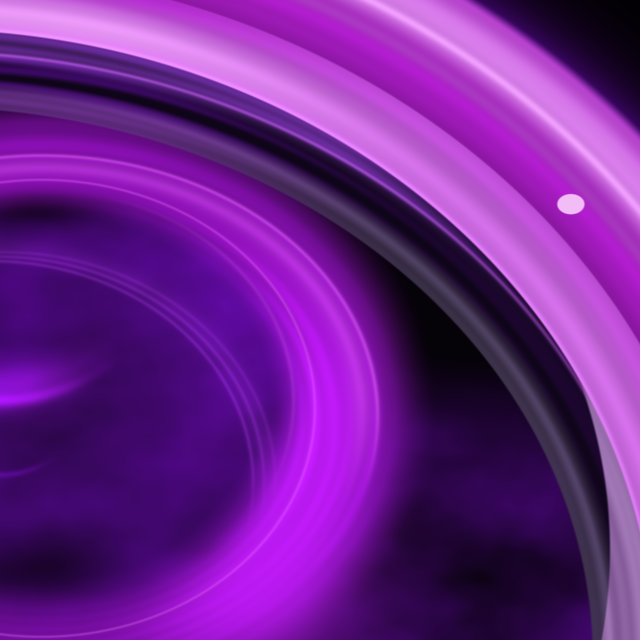
A WebGL 1 fragment shader for this background:

```glsl
precision highp float;
uniform vec2 u_resolution;

#define INK vec3(0.06, 0.02, 0.10)
#define PLUM vec3(0.32, 0.03, 0.54)
#define MAGENTA vec3(0.61, 0.10, 0.71)
#define NEON vec3(0.74, 0.10, 0.96)
#define ORCHID vec3(0.75, 0.36, 0.84)
#define PALE vec3(0.93, 0.62, 0.98)
#define SMOKE vec3(0.30, 0.25, 0.37)
#define ARC_CENTER vec2(-0.117, -0.029)
#define RING_CENTER vec2(0.065, 0.362)
#define CLOUD_SCALE 4.5
#define EDGE 0.002

vec2 gradient(vec2 cell) {
  float angle = 6.2832 * fract(sin(dot(cell, vec2(127.1, 311.7))) * 4375.85);
  return vec2(cos(angle), sin(angle));
}

float gradientNoise(vec2 p) {
  vec2 i = floor(p), f = fract(p);
  vec2 u = f * f * f * (f * (f * 6.0 - 15.0) + 10.0);
  vec2 e = vec2(0.0, 1.0);
  float low = mix(dot(gradient(i), f), dot(gradient(i + e.yx), f - e.yx), u.x);
  float high = mix(dot(gradient(i + e), f - e), dot(gradient(i + 1.0), f - 1.0), u.x);
  return mix(low, high, u.y);
}

float clouds(vec2 p) {
  float sum = 0.0, amplitude = 1.0;
  for (int i = 0; i < 4; i++) {
    sum += amplitude * gradientNoise(p);
    p = p * 2.03 + 7.3;
    amplitude *= 0.45;
  }
  return sum;
}

float ellipse(vec2 p, vec2 center, vec2 axes) {
  return length((p - center) / axes);
}

float stroke(float d, float width) {
  return exp(-d * d / (width * width));
}

float above(float d) {
  return smoothstep(-EDGE, EDGE, d);
}

vec3 backdrop(vec2 p, float ring) {
  float mist = clouds(p * vec2(0.8, 1.2) * CLOUD_SCALE);
  vec3 inside = mix(INK, PLUM, clamp(0.75 + 0.55 * mist, 0.0, 1.0));
  inside *= 1.0 - 0.7 * stroke(ellipse(p, vec2(0.05, 0.68), vec2(0.11, 0.035)), 1.0);
  inside *= 1.0 - 0.55 * stroke(ellipse(p, vec2(0.06, 0.11), vec2(0.12, 0.06)), 1.0);
  inside += PLUM * 0.3 * stroke(ellipse(p, vec2(0.34, 0.52), vec2(0.13, 0.15)), 1.0);
  float haze = 1.0 - smoothstep(0.24, 0.46, p.y);
  vec3 outside = mix(INK * 0.3, PLUM, haze * clamp(0.5 + 0.6 * mist, 0.0, 1.0));
  return mix(inside, outside, smoothstep(1.0, 1.35, ring));
}

// Faint arcs and wisps inside the ring
vec3 innerWisps(vec2 p) {
  float r = ellipse(p, vec2(-0.013, 0.245), vec2(0.417, 0.354));
  float arcs = 0.4 * stroke(r - 1.03, 0.05);
  for (int i = 0; i < 3; i++) {
    float k = float(i);
    arcs += stroke(r - 0.98 - 0.05 * k * (0.4 + p.x), 0.008) * (0.7 - 0.15 * k);
  }
  vec3 light = ORCHID * arcs * 0.22 * smoothstep(0.14, 0.3, p.y);
  float curve = p.y - 0.373 - 1.9 * p.x * p.x;
  float fade = 1.0 - smoothstep(0.03, 0.2, p.x);
  light += NEON * fade * (0.3 * stroke(curve, 0.010) + 0.35 * stroke(curve - 0.02, 0.035));
  float lower = p.y - 0.258 - 3.5 * p.x * p.x;
  return light + PLUM * 0.35 * stroke(lower, 0.005) * (1.0 - smoothstep(0.02, 0.1, p.x));
}

// Glowing ring with fine threads
vec3 glowRing(vec3 color, vec2 p, float ring) {
  float outer = ellipse(p, vec2(0.065, 0.349), vec2(0.525, 0.408));
  float right = smoothstep(0.1, 0.45, p.x);
  float upper = smoothstep(0.2, 0.4, p.y);
  float inset = mix(0.74, 0.83, upper);
  float body = smoothstep(inset, 1.02, ring) * (1.0 - smoothstep(1.10, 1.46, ring));
  body *= 1.0 - 0.3 * (1.0 - right) * (1.0 - upper);
  float heat = right * (1.0 - smoothstep(0.35, 0.75, p.y));
  color = mix(color, mix(vec3(0.54, 0.06, 0.70), NEON, heat), body);
  float grain = gradientNoise(vec2(outer * 28.0, p.y * 1.5));
  color *= 1.0 + 0.25 * grain * body;
  float pool = stroke(ellipse(p, vec2(0.41, 0.11), vec2(0.14, 0.17)), 1.0);
  color = mix(color, NEON, 0.75 * pool * smoothstep(0.85, 1.05, ring));
  float threads = 0.5 * stroke(outer - 1.0, 0.007) + 0.35 * stroke(outer - 0.955, 0.03);
  threads = threads * upper + 0.4 * stroke(ring - 1.0, 0.006);
  threads += 0.2 * stroke(ring - 0.925 - 0.1 * (p.y - 0.4), 0.008) * upper * right;
  return mix(color, vec3(0.86, 0.38, 0.95), threads);
}

// Dark smoky bands under the bright arc
vec3 smokyBands(vec3 color, float r, vec2 p) {
  float left = 1.0 - smoothstep(0.15, 0.7, p.x);
  float grain = gradientNoise(vec2(r * 75.0, p.x * 1.5));
  vec3 smoke = mix(SMOKE, vec3(0.42, 0.20, 0.56), left) * (1.0 + 0.4 * grain);
  smoke *= 0.8 + 0.2 * smoothstep(0.862, 0.885, r);
  color = mix(color, smoke, 0.9 * above(r - 0.862));
  vec3 dark = INK + (0.15 + 0.45 * left) * PLUM * smoothstep(-0.4, 0.4, grain);
  color = mix(color, dark, smoothstep(0.885, 0.908, r));
  float sheen = smoothstep(0.930, 0.950, r) * (1.0 - smoothstep(0.5, 0.9, p.x));
  color = mix(color, vec3(0.42, 0.18, 0.62) * (0.9 + 0.7 * grain), sheen * 0.85);
  color += ORCHID * 0.4 * stroke(r - 0.948, 0.003);
  float taper = mix(0.952, 0.874, clamp((0.414 - p.y) / 0.414, 0.0, 1.0));
  float sliver = above(r - taper) * (1.0 - smoothstep(0.36, 0.43, p.y));
  return mix(color, vec3(0.57, 0.41, 0.65) + 0.15 * grain, sliver);
}

// Broad arc: orchid inner half, magenta outer half, pale rim line
vec3 brightArc(vec3 color, float r, vec2 p) {
  float left = 1.0 - smoothstep(0.1, 0.75, p.x);
  float grain = gradientNoise(vec2(r * 42.0, p.x * 0.8));
  vec3 pink = mix(ORCHID, MAGENTA * 1.1, smoothstep(1.03, 1.075, r) * (0.25 + 0.6 * left));
  pink = mix(pink, PALE, stroke(r - 1.012, 0.027) * (0.2 + 0.7 * left));
  vec3 deep = mix(MAGENTA * 0.92, MAGENTA * 1.08, stroke(r - 1.125, 0.02));
  vec3 rim = mix(mix(ORCHID, PALE, 0.45), MAGENTA * 1.1, 0.6 * smoothstep(1.215, 1.262, r));
  vec3 arc = mix(pink, deep, above(r - 1.081));
  arc = mix(arc, ORCHID, 0.45 * stroke(r - 1.150, 0.010));
  arc = mix(arc, rim, smoothstep(1.150, 1.195, r)) * (1.0 + 0.14 * grain);
  arc = mix(arc, PALE * 1.03, 0.9 * stroke(r - 1.190, 0.006));
  arc += 0.1 * stroke(r - 0.985, 0.004);
  color = mix(color, arc, above(r - 0.983));
  vec3 night = PLUM * 0.75 * exp(-max(r - 1.264, 0.0) * 24.0);
  return mix(color, night, smoothstep(1.255, 1.272, r));
}

void main() {
  vec2 p = gl_FragCoord.xy / u_resolution;
  float ring = ellipse(p, RING_CENTER, vec2(0.427, 0.357));
  vec3 color = backdrop(p, ring) + innerWisps(p);
  color = glowRing(color, p, ring);
  color = smokyBands(color, ellipse(p, ARC_CENTER, vec2(1.21, 1.0)), p);
  color = brightArc(color, ellipse(p, ARC_CENTER, vec2(1.16, 1.0)), p);

  // Small pale disc
  float disc = ellipse(p, vec2(0.892, 0.681), vec2(0.0215, 0.0160));
  color = mix(color, vec3(0.95, 0.74, 0.97), 1.0 - smoothstep(0.9, 1.08, disc));
  gl_FragColor = vec4(clamp(color, 0.0, 1.0), 1.0);
}
```
